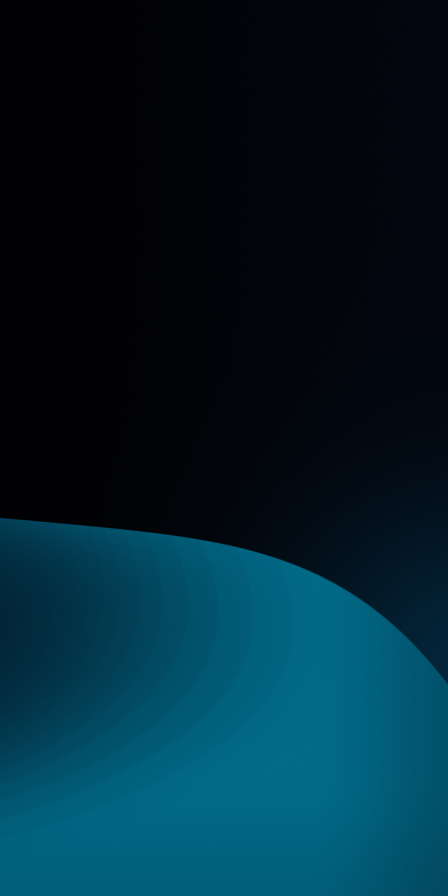
Reproduce this background procedurally as a Shadertoy shader.

```glsl
// A teal dome rising under a near-black night sky with a faint glow at right.
// The rim is a power curve; the dome is shaded by nested parabolic contours
// whose geometric spacing gives soft overlapping terraces.

float hash(vec2 p) {
    return fract(sin(dot(p, vec2(12.99, 78.23))) * 43758.5);
}

float rimHeight(float x) {
    return 0.422 - 0.045 * x - 0.141 * pow(max(x, 0.0), 4.35);
}

vec3 skyColor(vec2 uv) {
    vec3 sky = mix(vec3(0.004, 0.004, 0.012), vec3(0.010, 0.022, 0.052),
                   smoothstep(0.0, 1.0, uv.x));
    // Haze hugging the right side of the rim
    vec2 toHaze = (uv - vec2(1.08, 0.25)) / vec2(0.46, 0.19);
    return sky + vec3(0.004, 0.125, 0.175) * exp(-dot(toHaze, toHaze));
}

// Contour value: the x position where a parabolic fold reaches its tip
float foldField(vec2 uv) {
    float drop = 0.362 - 0.09 * uv.x - uv.y;
    return uv.x + 7.37 * drop * drop;
}

vec3 domeColor(vec2 uv, float depth) {
    float fold = max(foldField(uv), 0.01);

    // Terraces: each fold is 1.16 times wider than the one inside it
    float level = log(fold / 0.764) / log(1.16);
    float blur = max(fwidth(level), 0.06);
    float phase = fract(level);
    float stair = floor(level) + smoothstep(1.0 - blur, 1.0, phase);
    float stepped = 0.764 * pow(1.16, min(stair + 0.5, 0.5));
    float tone = mix(fold, stepped, level < 0.0 ? 0.45 : 0.0);

    // Dark hollow at left, brightest just outside the last fold
    float light = mix(0.22, 0.98, smoothstep(-0.08, 0.80, tone));
    light += 0.30 * exp(-depth / 0.045) * (1.0 - smoothstep(0.0, 0.7, uv.x));

    // Falloff toward the right side and the floor
    light *= 1.0 - 0.27 * smoothstep(0.68, 1.05, uv.x);
    light *= 1.0 - 0.14 * smoothstep(0.14, -0.02, uv.y);

    vec3 deep = vec3(0.010, 0.045, 0.100);
    vec3 teal = vec3(0.004, 0.425, 0.540);
    return mix(deep, teal, clamp(light, 0.0, 1.0));
}

void mainImage(out vec4 fragColor, in vec2 fragCoord) {
    vec2 uv = fragCoord / iResolution.xy;
    float depth = rimHeight(uv.x) - uv.y;
    float coverage = smoothstep(-0.75, 0.75, depth / fwidth(depth));

    vec3 color = mix(skyColor(uv), domeColor(uv, max(depth, 0.0)), coverage);

    // Fine dither keeps the dark gradients free of banding
    color += (hash(fragCoord) - 0.5) / 255.0;
    fragColor = vec4(clamp(color, 0.0, 1.0), 1.0);
}
```
